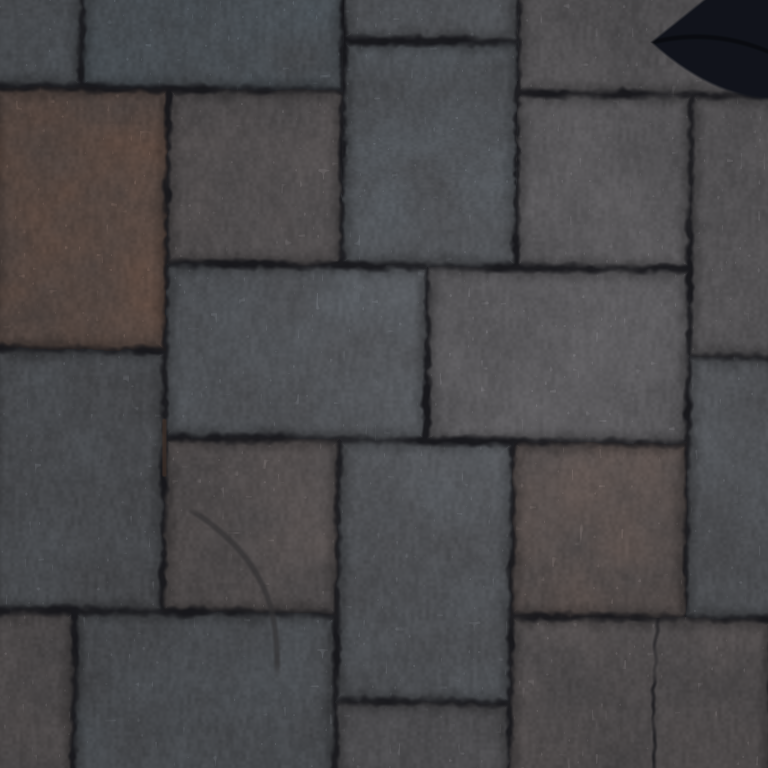
Give the GLSL for this texture, as a Shadertoy shader.

```glsl
// Weathered slate-grey paving in an interlocking block pattern, with a twig and a dark cloth corner.

const float UNITS = 8.807;                       // half-block modules across the canvas
const vec3 JOINT = vec3(0.085, 0.085, 0.10);
const vec3 NEUTRAL = vec3(1.00, 0.99, 1.02);
const vec3 COOL = vec3(0.92, 1.00, 1.07);
const vec3 RUST = vec3(1.10, 0.93, 0.86);
const vec3 CLOTH = vec3(0.065, 0.075, 0.105);

// Blocks of one repeat: corner, size. The repeat tiles by (4,4) and (4,-4).
const vec4 BLOCKS[6] = vec4[6](
    vec4(2, 3, 3, 2), vec4(5, 3, 3, 2),          // lying pair
    vec4(4, -3, 2, 3), vec4(4, 0, 2, 3),         // standing pair
    vec4(2, 1, 2, 2), vec4(6, 1, 2, 2));         // squares

float hash(vec2 p) {
    vec3 q = fract(vec3(p.xyx) * 0.1031);
    q += dot(q, q.yzx + 33.33);
    return fract((q.x + q.y) * q.z);
}

float noise(vec2 p) {
    vec2 i = floor(p), f = fract(p);
    f = f * f * (3.0 - 2.0 * f);
    return mix(mix(hash(i), hash(i + vec2(1, 0)), f.x),
               mix(hash(i + vec2(0, 1)), hash(i + vec2(1, 1)), f.x), f.y);
}

float fbm(vec2 p) {
    float sum = 0.0, amp = 0.5;
    for (int i = 0; i < 4; i++) {
        sum += amp * noise(p);
        p = p * 2.03 + 17.1;
        amp *= 0.5;
    }
    return sum / 0.9375;
}

float roundedBox(vec2 p, vec2 halfSize, float r) {
    vec2 q = abs(p) - halfSize + r;
    return length(max(q, 0.0)) + min(max(q.x, q.y), 0.0) - r;
}

float spot(vec2 p, vec2 centre, float radius) {
    vec2 d = (p - centre) / radius;
    return exp(-dot(d, d));
}

// Returns the block under p as corner, size.
vec4 findBlock(vec2 p) {
    vec4 found = vec4(floor(p), 1, 1);
    for (int i = 0; i < 12; i++) {
        vec4 b = BLOCKS[i % 6];
        vec2 local = mod(p - b.xy - (i < 6 ? 0.0 : 4.0), 8.0);
        if (all(lessThan(local, b.zw))) found = vec4(floor(p - local + 0.5), b.zw);
    }
    return found;
}

// Negative is cool slate, positive is rusty.
float blockWarmth(vec4 block) {
    vec2 c = block.xy + 0.5 * block.zw;
    float w = block.z == block.w ? 0.25 : -0.4;
    w += 0.2 * (hash(block.xy + 40.0) - 0.5);
    w += 1.5 * spot(c, vec2(1.0, 2.5), 0.8) + 0.7 * spot(c, vec2(8.0, 0.0), 1.0);
    w += 0.5 * spot(c, vec2(6.5, 4.0), 0.8) + 0.55 * spot(c, vec2(7.5, 8.0), 0.8);
    w += 0.4 * spot(c, vec2(7.0, 6.0), 0.7) + 0.6 * spot(c, vec2(-0.5, 8.0), 0.8);
    w += 0.5 * spot(c, vec2(9.0, 2.5), 0.8) - 0.25 * spot(c, vec2(7.0, 2.0), 0.7);
    w += 0.3 * spot(c, vec2(5.0, 9.5), 0.8) - 0.4 * spot(c, vec2(2.5, 0.0), 0.8);
    return clamp(w, -1.0, 1.0);
}

vec3 stone(vec2 p, vec4 block) {
    float w = blockWarmth(block), cloud = fbm(p * 1.7 + block.xy * 3.1);
    w *= 0.5 + cloud;
    vec3 tint = w < 0.0 ? mix(NEUTRAL, COOL, -w) : mix(NEUTRAL, RUST, w);
    float light = mix(0.275, 0.352, spot(p, vec2(6.3, 3.6), 3.8));
    light *= 0.98 + 0.04 * hash(block.xy + 9.0) + 0.22 * (cloud - 0.5);
    light += 0.03 * (noise(p * vec2(22, 8)) - 0.5) + 0.03 * (noise(p * 25.0) - 0.5);
    light += 0.06 * smoothstep(0.9, 1.0, noise(p * vec2(19, 12) + 70.0));   // pale chips
    return tint * light;
}

// Dark filling that thins out and fades along its length.
float jointCover(vec2 p, float edge, float upright) {
    float wear = smoothstep(0.2, 0.75, fbm(p * 2.2 + 5.0));
    float width = 0.004 + 0.024 * wear + 0.03 * (noise(p * 15.0) - 0.5);
    float soft = mix(0.06, 0.042, upright);
    return mix(0.5, 0.95, max(wear, 0.6 * upright)) * (1.0 - smoothstep(width - 0.015, width + soft, edge));
}

void mainImage(out vec4 fragColor, in vec2 fragCoord) {
    vec2 uv = fragCoord / iResolution.xy;
    float px = 1.0 / iResolution.y;

    // Paving space runs downward, slightly skewed, with one short block at the top
    vec2 p = vec2(uv.x, 1.0 - uv.y) * UNITS + vec2(0.103, -0.046);
    p += 0.012 * vec2(p.y - 4.0, 4.4 - p.x);
    p.y -= 0.42 * step(4.0, p.x) * step(p.x, 6.0) * smoothstep(2.5, 1.0, p.y);
    vec2 rough = p + 0.035 * (vec2(noise(p * 9.0), noise(p * 9.0 + 31.0)) - 0.5);

    // Blocks, dirty rims and ragged joints
    vec4 block = findBlock(rough);
    vec2 halfSize = 0.5 * block.zw, local = rough - block.xy - halfSize;
    float edge = -roundedBox(local, halfSize, 0.06);
    vec2 gap = halfSize - abs(local);
    vec3 color = stone(p, block);
    color *= mix(0.74, 1.0, smoothstep(-0.02, 0.2, edge + 0.1 * (fbm(p * 6.0) - 0.5)));
    color = mix(color, JOINT, jointCover(p, edge, step(gap.x, gap.y)));

    // Crack through the lower right block
    float crack = abs(rough.x - 7.66 - 0.05 * (noise(p.yy * 6.0) - 0.5));
    float crackFade = 0.3 + 0.5 * noise(p.yy * 5.0);
    color = mix(color, JOINT, crackFade * (1.0 - smoothstep(0.0, 0.04, crack)) * step(7.0, p.y));

    // Curved twig and a straw in the joint
    float t = (0.34 - uv.y) / 0.225, s = clamp(1.0 - t, 0.0, 1.0);
    float twig = abs(uv.x - 0.243 - 0.118 * (1.0 - s * s * s)) / length(vec2(1.0, 1.57 * s * s));
    float onTwig = smoothstep(0.0, 0.05, t) * smoothstep(1.0, 0.9, t);
    color = mix(color, vec3(0.19, 0.185, 0.19), 0.65 * onTwig * (1.0 - smoothstep(0.001, 0.005 + px, twig)));
    float straw = length(vec2(uv.x - 0.214, max(abs(uv.y - 0.417) - 0.035, 0.0)));
    color = mix(color, vec3(0.28, 0.21, 0.17), 0.6 * (1.0 - smoothstep(0.001, 0.003 + px, straw)));

    // Dark cloth corner with a seam
    vec2 c = uv - vec2(0.85, 0.945);
    float cloth = max(c.y - 0.8 * c.x, -0.9 * c.x + 2.8 * c.x * c.x - c.y) * 0.75;
    float seam = abs(c.y - 0.25 * c.x + 2.2 * c.x * c.x);
    vec3 fabric = CLOTH * mix(0.6, 1.0, smoothstep(0.001, 0.005, seam));
    color = mix(color, fabric, 1.0 - smoothstep(-px, px + 0.002, cloth));

    fragColor = vec4(color, 1.0);
}
```
